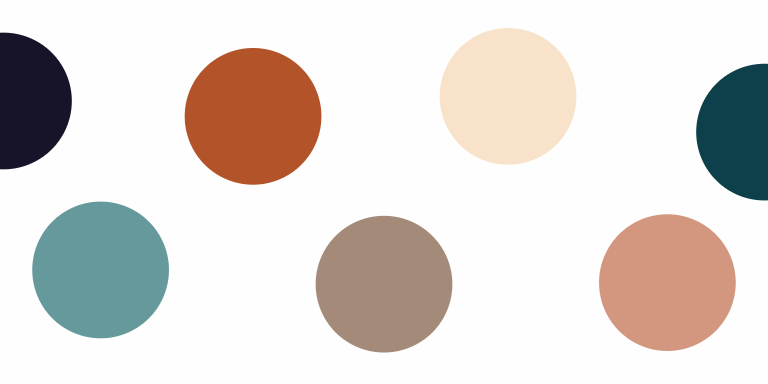
Reproduce this background procedurally as a WebGL 2 fragment shader.

```glsl
#version 300 es
precision highp float;
// Seven flat, warm and teal discs in two staggered rows on a near-white ground.

#define DISC_COUNT 7
#define RADIUS 0.178
#define GROUND vec3(0.997, 0.997, 0.996)

uniform vec2 u_resolution;
out vec4 outColor;

// Disc centres in canvas heights, measured from the lower left of a 2:1 canvas
const vec2 CENTRES[DISC_COUNT] = vec2[](
    vec2(0.009, 0.737), vec2(0.659, 0.697), vec2(1.323, 0.749), vec2(1.991, 0.656),
    vec2(0.262, 0.297), vec2(1.000, 0.260), vec2(1.738, 0.264));

// Ink, rust, cream and deep teal above; soft teal, taupe and rose below
const vec3 COLOURS[DISC_COUNT] = vec3[](
    vec3(0.090, 0.080, 0.160), vec3(0.698, 0.325, 0.161),
    vec3(0.973, 0.886, 0.792), vec3(0.050, 0.250, 0.290),
    vec3(0.400, 0.600, 0.610), vec3(0.640, 0.540, 0.475),
    vec3(0.824, 0.592, 0.494));

float discDistance(vec2 point, vec2 centre) {
    return length(point - centre) - RADIUS;
}

// Coverage of a shape, blended across one pixel at its edge
float coverage(float signedDistance, float pixelSize) {
    return clamp(0.5 - signedDistance / pixelSize, 0.0, 1.0);
}

void main() {
    // Height units, with the composition centred horizontally
    float pixelSize = 1.0 / u_resolution.y;
    vec2 point = gl_FragCoord.xy * pixelSize;
    point.x += 1.0 - 0.5 * u_resolution.x * pixelSize;

    vec3 colour = GROUND;
    for (int i = 0; i < DISC_COUNT; i++) {
        float mask = coverage(discDistance(point, CENTRES[i]), pixelSize);
        colour = mix(colour, COLOURS[i], mask);
    }
    outColor = vec4(colour, 1.0);
}
```
